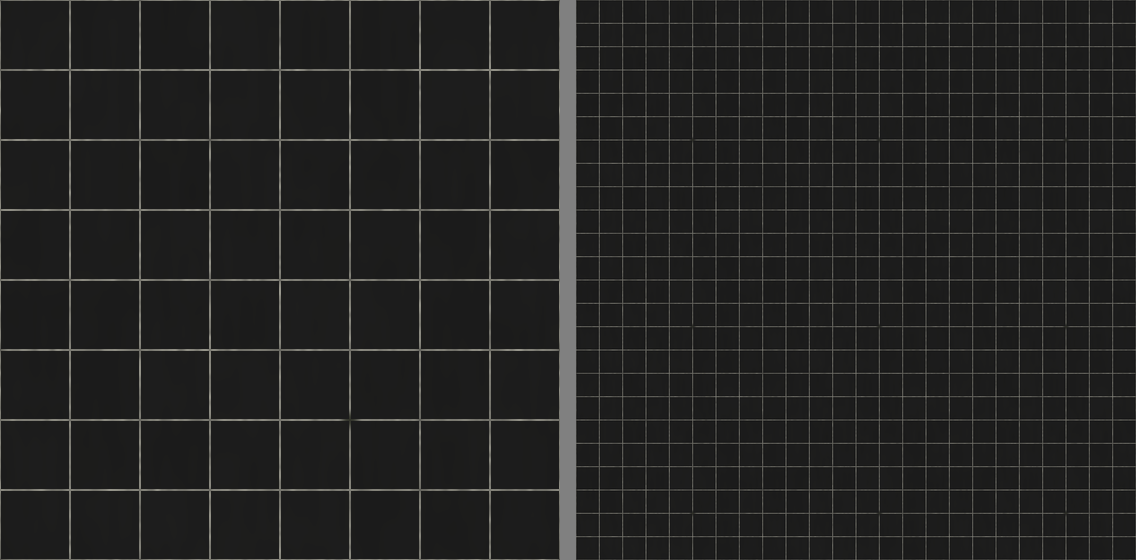
Left, the tile; right, the same tile 3 across and 3 down.
A three.js fragment shader for this texture:

```glsl
#define TILES 8.0
#define GROUT_WIDTH 0.0026
#define GROUT_WOBBLE 0.14
#define GROUT_COLOR vec3(0.625, 0.62, 0.575)
#define GROUT_MOTTLE 0.16
#define CROSSING_DIM 0.12
#define TILE_COLOR vec3(0.110, 0.110, 0.109)
#define TILE_VARIATION 0.006
#define STREAK_STRENGTH 0.005
#define STAIN_CENTER vec2(0.625, 0.25)
#define STAIN_RADIUS 0.022
#define STAIN_COLOR vec3(0.20, 0.21, 0.16)

varying vec2 vUv;

float hash(vec2 p) {
  return fract(sin(dot(p, vec2(127.1, 311.7))) * 43758.5453);
}

// Value noise that wraps after a whole number of cells
float tileNoise(vec2 uv, vec2 cells) {
  vec2 p = uv * cells;
  vec2 i = floor(p);
  vec2 f = fract(p);
  f = f * f * (3.0 - 2.0 * f);
  float a = hash(mod(i, cells));
  float b = hash(mod(i + vec2(1.0, 0.0), cells));
  float c = hash(mod(i + vec2(0.0, 1.0), cells));
  float d = hash(mod(i + vec2(1.0, 1.0), cells));
  return mix(mix(a, b, f.x), mix(c, d, f.x), f.y);
}

void main() {
  vec2 pixel = max(fwidth(vUv), vec2(1e-5));
  vec2 grid = vUv * TILES;

  // Distance to the nearest vertical and horizontal joint
  vec2 joint = abs(fract(grid + 0.5) - 0.5) / TILES;

  // Joint coverage with slightly uneven edges
  float wobble = tileNoise(vUv, vec2(96.0)) - 0.5;
  float halfWidth = 0.5 * GROUT_WIDTH * (1.0 + GROUT_WOBBLE * 2.0 * wobble);
  vec2 lines = clamp((halfWidth - joint) / pixel + 0.5, 0.0, 1.0);
  float grout = max(lines.x, lines.y);

  // Tile face: a tone per tile, faint upright streaks and soft clouds
  float tone = hash(mod(floor(grid), TILES) + 3.7) - 0.5;
  float streaks = tileNoise(vUv, vec2(64.0, 12.0)) - 0.5;
  float clouds = tileNoise(vUv, vec2(20.0)) - 0.5;
  vec3 tile = TILE_COLOR + TILE_VARIATION * tone
            + STREAK_STRENGTH * (streaks + clouds);

  // Grout: mottled, duller where joints cross
  float mottle = 0.6 * tileNoise(vUv, vec2(40.0)) + 0.4 * tileNoise(vUv, vec2(128.0)) - 0.5;
  float crossing = 1.0 - smoothstep(0.0, 2.0 * GROUT_WIDTH, max(joint.x, joint.y));
  vec3 groutColor = GROUT_COLOR * (1.0 + GROUT_MOTTLE * 2.0 * mottle)
                  * (1.0 - CROSSING_DIM * crossing);

  // One dirty crossing
  float stain = 1.0 - smoothstep(0.15, 1.0, length(vUv - STAIN_CENTER) / STAIN_RADIUS);
  groutColor = mix(groutColor, STAIN_COLOR, 0.9 * stain);

  gl_FragColor = vec4(mix(tile, groutColor, grout), 1.0);
}
```
